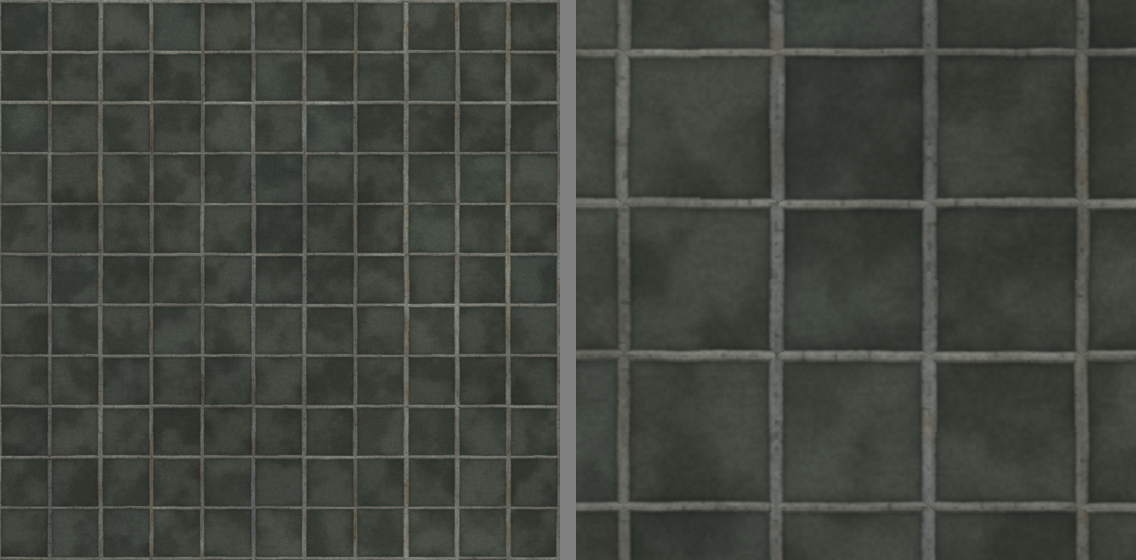
Left: the whole. Right: its middle third, enlarged.
This texture is drawn by a WebGL 1 fragment shader. Its source:

```glsl
precision highp float;
// Worn dark green-grey square tiles, eleven by eleven, with pale stained grout.

uniform vec2 u_resolution;

float hash(vec2 p) {
  vec3 q = fract(p.xyx * vec3(0.1031, 0.1030, 0.0973));
  q += dot(q, q.yzx + 33.33);
  return fract((q.x + q.y) * q.z);
}

float noise(vec2 p) {
  vec2 i = floor(p), f = fract(p);
  f = f * f * (3.0 - 2.0 * f);
  return mix(mix(hash(i), hash(i + vec2(1.0, 0.0)), f.x),
             mix(hash(i + vec2(0.0, 1.0)), hash(i + vec2(1.0, 1.0)), f.x), f.y);
}

float fbm(vec2 p) {
  float sum = 0.0, amplitude = 0.5;
  for (int i = 0; i < 4; i++) {
    sum += amplitude * noise(p);
    p = p * 2.03 + 17.1;
    amplitude *= 0.5;
  }
  return sum / 0.9375;
}

void main() {
  vec2 uv = gl_FragCoord.xy / u_resolution;
  vec2 p = uv * vec2(10.99, 11.058) + vec2(0.026, -0.03);
  vec2 pixel = 11.0 / u_resolution;
  vec2 tile = floor(p), joint = floor(p + 0.5);

  // Signed offset from the nearest joints, shifted a little per segment
  vec2 segment = vec2(hash(vec2(joint.x, tile.y) + 40.0), hash(vec2(tile.x, joint.y) + 80.0));
  vec2 line = vec2(hash(vec2(joint.x, 21.0)), hash(vec2(33.0, joint.y)));
  vec2 wobble = vec2(noise(p * vec2(2.0, 5.0) + 9.0), noise(p * vec2(5.0, 2.0) + 31.0));
  vec2 side = p - joint + (segment - 0.5) * 0.014 + (wobble - 0.5) * 0.008;
  vec2 halfWidth = vec2(0.053, 0.039) + (segment.yx - 0.5) * 0.010 + (line - 0.5) * 0.012;
  vec2 edge = abs(side) - halfWidth;
  vec2 cover = 1.0 - smoothstep(-0.6 * pixel - 0.012, 0.6 * pixel + 0.008, edge);
  float grout = max(cover.x, cover.y);

  // Tile face: broad wear, per-tile tint, soft clouds and fine grain
  float wear = smoothstep(0.25, 0.75, fbm(p * 0.45 + 7.0)) - 0.5;
  float cloud = smoothstep(0.28, 0.70, fbm(p * 2.1 + hash(tile) * 23.0));
  float grain = noise(p * 27.0) * 0.5 + noise(p * 51.0 + 5.0) * 0.5;
  vec3 face = mix(vec3(0.212, 0.230, 0.202), vec3(0.270, 0.290, 0.260), cloud);
  face += wear * vec3(0.020, 0.026, 0.023);
  face += (hash(tile + 3.0) - 0.5) * vec3(0.026, 0.029, 0.027);
  face += vec3(-0.008, 0.004, 0.005) * (hash(tile + 12.0) - 0.4);
  face *= 0.92 + 0.16 * grain;
  face *= 0.98 + 0.04 * noise(p * vec2(5.0, 34.0) + 70.0);

  // Shaded rim and dark crease where the tile meets the grout
  float rim = max(min(edge.x, edge.y), 0.0);
  face *= 1.0 - 0.08 * exp(-rim * 12.0) - 0.20 * exp(-rim * 55.0);

  // Grout: streaks along each joint, dull edges, brown and bluish stains
  float upright = step(edge.x / halfWidth.x, edge.y / halfWidth.y);
  vec2 along = mix(vec2(4.0, 30.0), vec2(30.0, 4.0), upright);
  float streak = noise(p * along + 50.0) * 0.45 + grain * 0.55;
  vec3 mortar = mix(vec3(0.322, 0.332, 0.302), vec3(0.482, 0.492, 0.458), streak);
  mortar *= 0.86 + 0.14 * mix(segment.y, segment.x, upright)
                 + 0.16 * mix(line.y, line.x, upright);
  mortar *= 0.86 + 0.28 * fbm(p * 1.6 + 130.0) + 0.10 * wear;
  float across = mix(abs(side.y) / halfWidth.y, abs(side.x) / halfWidth.x, upright);
  mortar *= 1.0 - 0.18 * smoothstep(0.35, 1.0, across);
  float stain = smoothstep(0.46, 0.70, fbm(p * vec2(1.7, 2.4) + 90.0));
  mortar *= mix(vec3(1.0), vec3(0.97, 0.90, 0.84), stain * mix(0.3, 0.9, upright));
  float cool = upright * step(0.72, hash(vec2(joint.x, 7.0)));
  mortar *= mix(vec3(1.0), vec3(0.98, 1.0, 1.04), cool);
  mortar *= 1.0 - 0.16 * smoothstep(0.70, 0.95, noise(p * 23.0 + 11.0));

  // Thin lit top lip and dark lower seam on the horizontal joints
  float level = (1.0 - upright) * cover.y;
  mortar += 0.045 * level * smoothstep(-0.010, 0.012, side.y);
  mortar *= 1.0 - 0.20 * level * (1.0 - smoothstep(-0.030, -0.010, side.y));

  gl_FragColor = vec4(mix(face, mortar, grout), 1.0);
}
```
